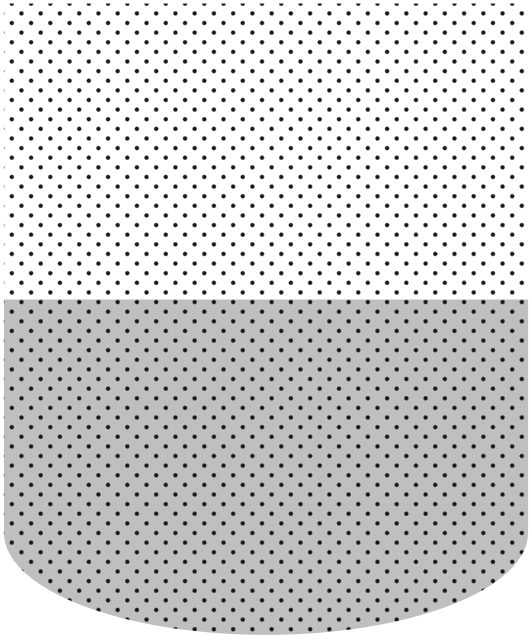
This pattern is drawn by a WebGL 2 fragment shader. Its source:

```glsl
#version 300 es
precision highp float;
// Staggered small dots filling a round-bottomed pocket, white above and grey below.

// Lengths are in canvas heights; x is measured from the centre line.
#define PITCH 0.03007
#define DOT_RADIUS 0.0033
#define DOT_ORIGIN vec2(0.0088, 0.9791)
#define BOWL_RADII vec2(0.4095, 0.160)
#define BOWL_Y 0.168
#define TOP_Y 0.9945
#define FILL_Y 0.532
#define PAPER vec3(1.0)
#define GREY vec3(0.75)
#define INK vec3(0.11, 0.09, 0.09)

uniform vec2 u_resolution;
out vec4 fragColor;

// Signed distance to straight sides that end in a half ellipse.
float pocketDistance(vec2 p) {
    vec2 q = vec2(max(abs(p.x), 0.001), min(p.y - BOWL_Y, 0.0));
    float k = length(q / BOWL_RADII);
    float slope = length(q / (BOWL_RADII * BOWL_RADII));
    return k * (k - 1.0) / slope;
}

// Distance to the nearest point of a square lattice.
float latticeDistance(vec2 p) {
    vec2 cell = p / PITCH;
    return length(cell - floor(cell + 0.5)) * PITCH;
}

// Antialiased coverage of the region where the distance is negative.
float coverage(float distance, float pixel) {
    return clamp(0.5 - distance / pixel, 0.0, 1.0);
}

void main() {
    float pixel = 1.0 / u_resolution.y;
    vec2 p = (gl_FragCoord.xy - vec2(0.5 * u_resolution.x, 0.0)) * pixel;

    // Pocket outline and its grey lower part
    float pocket = pocketDistance(p);
    float body = coverage(max(pocket, p.y - TOP_Y), pixel);
    float fill = coverage(max(pocket, p.y - FILL_Y), pixel);
    vec3 colour = mix(PAPER, GREY, fill);

    // Two lattices offset by half a pitch make the staggered rows
    vec2 q = p - DOT_ORIGIN;
    float nearest = min(latticeDistance(q), latticeDistance(q + 0.5 * PITCH));
    float dots = coverage(nearest - DOT_RADIUS, 1.4 * pixel);
    colour = mix(colour, INK, dots * body);

    fragColor = vec4(colour, 1.0);
}
```
